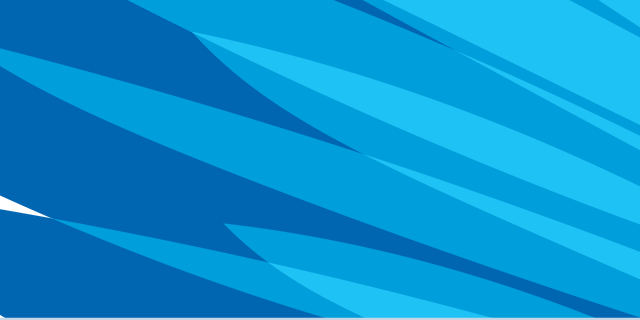
Give the GLSL for this background, as a WebGL 1 fragment shader.

```glsl
precision highp float;
// Overlapping blue blades sweeping down to the right, lighter where they cross.

uniform vec2 u_resolution;

// Coverage above a falling curve: slope and bend shape it, hook steepens its start.
float above(vec2 p, vec2 start, float slope, float bend, float hook) {
  float t = p.x - start.x;
  float drop = slope * t + bend * t * t + hook * (1.0 - exp(-4.0 * t));
  return clamp((p.y - start.y + drop) * u_resolution.y * 0.92 + 0.5, 0.0, 1.0);
}

// Blade lying under its upper edge and over its lower edge.
float blade(float overTop, float overBottom) {
  return (1.0 - overTop) * overBottom;
}

void main() {
  // Canvas units: x from 0 to 2, y from 0 to 1.
  vec2 p = gl_FragCoord.xy / u_resolution * vec2(2.0, 1.0);

  vec3 deepBlue = vec3(0.0, 0.40, 0.70);
  vec3 midBlue = vec3(0.0, 0.62, 0.86);
  vec3 skyBlue = vec3(0.12, 0.76, 0.96);

  // Long blade from the left side
  float layers = blade(above(p, vec2(0.0, 0.849), 0.256, 0.031, 0.0),
                       above(p, vec2(0.0, 0.794), 0.412, -0.022, 0.05));

  // Hooked blade through the centre
  vec2 centreTip = vec2(0.599, 0.901);
  layers += blade(above(p, centreTip, 0.205, 0.10, 0.0),
                  above(p, centreTip, 0.43, 0.0, 0.172));

  // Blade entering from the top
  layers += blade(above(p, vec2(1.042, 1.0), 0.395, 0.05, 0.0),
                  above(p, vec2(0.398, 1.0), 0.51, -0.045, 0.0));

  // Upper right corner: a broad field, a bright blade and a bright corner
  layers += above(p, vec2(1.133, 1.0), 0.545, -0.004, 0.0);
  layers += blade(above(p, vec2(1.779, 1.0), 0.53, 0.0, 0.0),
                  above(p, vec2(1.198, 1.0), 0.487, 0.0, 0.0));
  layers += above(p, vec2(1.870, 1.0), 0.66, 0.0, 0.0);

  // Low blade, whose edges cross near the left side
  vec2 crossing = vec2(0.1615, 0.3177);
  float overLowTop = above(p, crossing, 0.182, 0.032, 0.0);
  float overLowBottom = above(p, crossing, 0.43, -0.077, 0.0);
  layers += blade(overLowTop, overLowBottom);

  // Hooked blade at the bottom
  vec2 lowTip = vec2(0.698, 0.302);
  layers += blade(above(p, lowTip, 0.115, 0.12, 0.0),
                  above(p, lowTip, 0.345, 0.0, 0.172));

  // Colour by the number of layers
  vec3 color = mix(deepBlue, midBlue, clamp(layers, 0.0, 1.0));
  color = mix(color, skyBlue, clamp(layers - 1.0, 0.0, 1.0));

  // White gap left of the crossing and in the bottom corner
  float gap = blade(overLowBottom, overLowTop);
  float corner = 1.0 - above(p, vec2(0.0, 0.016), 0.6, 0.0, 0.0);
  color = mix(color, vec3(1.0), max(gap, corner));

  // Pale rim along the bottom
  float rim = 1.0 - above(p, vec2(0.0, 0.007), 0.0, 0.0, 0.0);
  color = mix(color, vec3(0.78, 0.84, 0.90), rim);

  gl_FragColor = vec4(color, 1.0);
}
```
